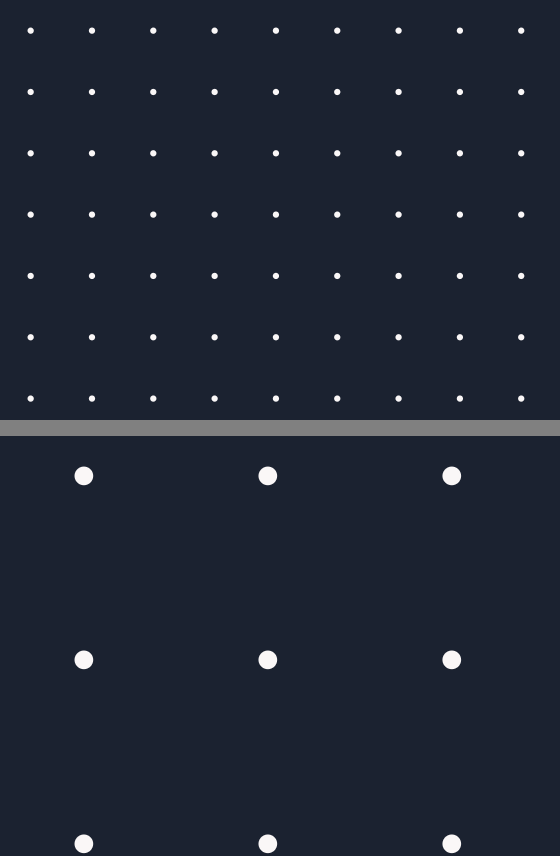
Top: the whole. Bottom: its middle third, enlarged.
Write a WebGL 1 fragment shader that draws this pattern.

```glsl
precision highp float;
// Square grid of small off-white dots on dark navy, anchored at the top left.

#define PITCH 0.146
#define DOT_RADIUS 0.0074
#define GROUND_COLOR vec3(0.104, 0.132, 0.188)
#define DOT_COLOR vec3(0.98, 0.97, 0.97)

uniform vec2 u_resolution;

// Signed distance to the dot at the centre of the enclosing cell
float dotGridDistance(vec2 p) {
  vec2 cell = (fract(p / PITCH) - 0.5) * PITCH;
  return length(cell) - DOT_RADIUS;
}

void main() {
  // Canvas heights, measured right and down from the top left corner
  vec2 p = vec2(gl_FragCoord.x, u_resolution.y - gl_FragCoord.y) / u_resolution.y;

  // One pixel of edge smoothing
  float pixel = 1.0 / u_resolution.y;
  float coverage = clamp(0.5 - dotGridDistance(p) / pixel, 0.0, 1.0);

  gl_FragColor = vec4(mix(GROUND_COLOR, DOT_COLOR, coverage), 1.0);
}
```
